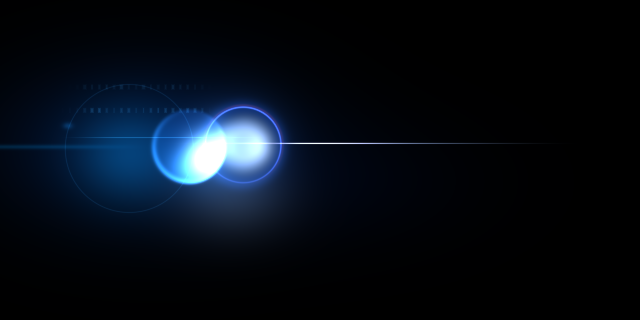
Reproduce this background procedurally as a Shadertoy shader.

```glsl
// Two glowing lens orbs with a thin light streak on a deep blue haze

const vec3 DEEP_BLUE = vec3(0.008, 0.085, 0.225);
const vec3 TEAL = vec3(0.01, 0.17, 0.25);
const vec3 SKY = vec3(0.22, 0.55, 0.90);
const vec3 VIOLET = vec3(0.30, 0.38, 0.92);
const vec3 PEARL = vec3(0.80, 0.85, 0.90);

float hash(vec2 p) {
    return fract(sin(dot(p, vec2(127.1, 311.7))) * 43758.5453);
}

// Soft elliptical light
float glow(vec2 p, vec2 center, vec2 size) {
    vec2 q = (p - center) / size;
    return exp(-dot(q, q));
}

float disc(vec2 p, vec2 center, float radius, float blur) {
    return 1.0 - smoothstep(radius - blur, radius + blur, length(p - center));
}

float ring(vec2 p, vec2 center, float radius, float width) {
    float d = (length(p - center) - radius) / width;
    return exp(-d * d);
}

// Light from 0 to 1 around a center, strongest towards dir
float facing(vec2 p, vec2 center, vec2 dir) {
    vec2 q = p - center;
    return 0.5 + 0.5 * dot(q, normalize(dir)) / max(length(q), 0.001);
}

// Horizontal line that fades in and out between two ends
float streak(vec2 p, float y, float width, vec2 ends, vec2 fade) {
    float d = (p.y - y) / width;
    float along = smoothstep(ends.x, ends.x + fade.x, p.x)
                * (1.0 - smoothstep(ends.y - fade.y, ends.y, p.x));
    return exp(-d * d) * along;
}

// Row of small random upright dashes
float dashRow(vec2 p, float y, vec2 ends, float pitch, float pixel) {
    float cell = floor(p.x / pitch);
    vec2 q = vec2((fract(p.x / pitch) - 0.5) * pitch, p.y - y);
    float halfWidth = mix(0.001, 0.005, hash(vec2(cell, y)));
    vec2 d = abs(q) - vec2(halfWidth, 0.007);
    float mark = 1.0 - smoothstep(-pixel, pixel, max(d.x, d.y));
    float along = smoothstep(ends.x, ends.x + 0.12, p.x)
                * (1.0 - smoothstep(ends.y - 0.08, ends.y, p.x));
    return mark * along * (0.4 + 0.6 * hash(vec2(cell, y + 3.0)));
}

vec3 haze(vec2 p) {
    vec3 col = DEEP_BLUE * glow(p, vec2(0.46, 0.54), vec2(0.43, 0.25));
    col += TEAL * glow(p, vec2(0.40, 0.515), vec2(0.16, 0.14));
    col += vec3(0.13, 0.15, 0.17) * glow(p, vec2(0.73, 0.38), vec2(0.17, 0.12));
    col += vec3(0.0, 0.012, 0.045) * glow(p, vec2(1.05, 0.43), vec2(0.42, 0.20));
    return col;
}

vec3 leftOrb(vec2 p, float pixel) {
    vec2 center = vec2(0.591, 0.542);
    float radius = 0.116;
    float inside = disc(p, center, radius, 0.004 + pixel);
    float lower = facing(p, center, vec2(-0.2, -1.0));
    float rim = ring(p, center, radius - 0.006, 0.009);
    vec3 col = inside * vec3(0.02, 0.08, 0.18);
    col += SKY * rim * lower * 0.65;
    col += SKY * inside * glow(p, vec2(0.605, 0.465), vec2(0.07, 0.06)) * 0.9;
    // Hot spot where the orbs meet
    col += vec3(1.15, 1.3, 1.35) * inside * glow(p, vec2(0.648, 0.507), vec2(0.057, 0.062));
    col += SKY * glow(p, vec2(0.64, 0.52), vec2(0.09, 0.10)) * 0.35;
    return col;
}

vec3 rightOrb(vec2 p, float pixel) {
    vec2 center = vec2(0.760, 0.547);
    float radius = 0.118;
    float line = max(0.0028, 0.7 * pixel);
    float upper = facing(p, center, vec2(0.25, 1.0));
    vec3 col = PEARL * disc(p, vec2(0.765, 0.548), 0.075, 0.040) * 0.70;
    col += vec3(0.10, 0.22, 0.42) * glow(p, center, vec2(0.125)) * 0.75;
    col += PEARL * glow(p, vec2(0.812, 0.542), vec2(0.045, 0.050)) * 0.28;
    col += vec3(0.55, 0.72, 0.90) * glow(p, vec2(0.685, 0.555), vec2(0.04, 0.06)) * 0.5;
    // Coloured rim with a faint red fringe
    col += VIOLET * ring(p, center, radius, line) * mix(0.22, 0.85, upper);
    col += vec3(0.14, 0.03, 0.05) * ring(p, center, radius + 0.006, 0.004) * upper;
    col += vec3(0.03, 0.08, 0.20) * ring(p, center, radius, 0.022);
    return col;
}

vec3 streaks(vec2 p, float pixel) {
    float line = max(0.0016, 0.55 * pixel);
    float body = streak(p, 0.552, line, vec2(0.84, 1.82), vec2(0.10, 0.85));
    float core = glow(p, vec2(1.0, 0.552), vec2(0.20, line * 1.4));
    vec3 col = vec3(0.50, 0.60, 0.78) * body + vec3(0.5, 0.42, 0.45) * core;
    col += vec3(0.0, 0.11, 0.17) * streak(p, 0.541, 0.007, vec2(-0.3, 0.48), vec2(0.3, 0.35));
    col += vec3(0.06, 0.16, 0.22) * streak(p, 0.570, line, vec2(0.18, 0.85), vec2(0.2, 0.3));
    return col;
}

void mainImage(out vec4 fragColor, in vec2 fragCoord) {
    vec2 p = fragCoord / iResolution.y;
    float pixel = 1.0 / iResolution.y;

    vec3 col = haze(p) + leftOrb(p, pixel) + rightOrb(p, pixel) + streaks(p, pixel);

    // Faint large ring and dash rows on the left
    col += vec3(0.02, 0.06, 0.09) * ring(p, vec2(0.404, 0.536), 0.20, max(0.002, 0.6 * pixel));
    float dashes = dashRow(p, 0.655, vec2(0.18, 0.68), 0.023, pixel)
                 + 0.6 * dashRow(p, 0.728, vec2(0.20, 0.67), 0.023, pixel);
    col += vec3(0.05, 0.13, 0.18) * dashes;
    col += vec3(0.02, 0.13, 0.22) * glow(p, vec2(0.212, 0.607), vec2(0.015, 0.010));

    fragColor = vec4(clamp(col, 0.0, 1.0), 1.0);
}
```
